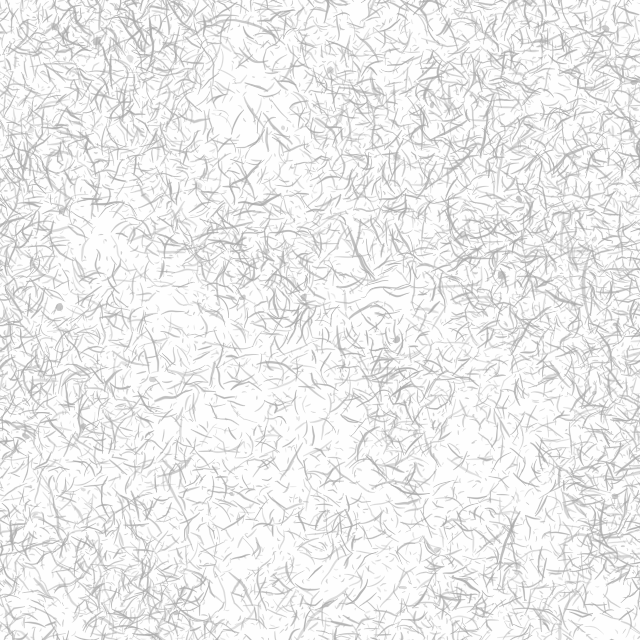
Reproduce this texture procedurally as a three.js fragment shader.

```glsl
varying vec2 vUv;

#define PAPER 0.995
#define MAX_INK 0.33
#define PALE_INK 0.11
#define DARK_INK 0.29
#define EDGE 0.0011
#define PATCH_SCALE 5.0
#define WARP_SCALE 55.0
#define WARP_AMOUNT 0.005
#define FINE_LAYERS 4
#define MEDIUM_LAYERS 2

// Sineless hash: three random values per cell and seed
vec3 hash3(vec2 cell, float seed) {
  vec3 p = fract(vec3(cell.xyx + seed * 17.31) * vec3(0.1031, 0.1030, 0.0973));
  p += dot(p, p.yxz + 33.33);
  return fract((p.xxy + p.yzz) * p.zyx);
}

float valueNoise(vec2 p, float seed) {
  vec2 i = floor(p);
  vec2 f = fract(p);
  f = f * f * (3.0 - 2.0 * f);
  float bottom = mix(hash3(i, seed).x, hash3(i + vec2(1.0, 0.0), seed).x, f.x);
  float top = mix(hash3(i + vec2(0.0, 1.0), seed).x, hash3(i + 1.0, seed).x, f.x);
  return mix(bottom, top, f.y);
}

// Uneven spread of the fibres over the sheet
float patchDensity(vec2 p) {
  float n = 0.6 * valueNoise(p * PATCH_SCALE, 71.0)
          + 0.4 * valueNoise(p * PATCH_SCALE * 2.3, 72.0);
  return mix(0.35, 1.35, smoothstep(0.15, 0.8, n));
}

// Tapered stroke along x, curved or kinked at its middle
float fibreMask(vec2 p, float halfLength, float halfWidth, float bend, float kinked) {
  float t = abs(p.x) / halfLength;
  float spine = bend * halfLength * mix(t * t, t, kinked);
  float width = halfWidth * (1.0 - 0.55 * min(t * t, 1.0));
  float d = max(abs(p.y - spine) - width, abs(p.x) - halfLength);
  return 1.0 - smoothstep(-EDGE, EDGE, d);
}

// One fibre per grid cell; reach is the largest half length in cells
float addFibres(float ink, vec2 p, float cells, float reach, float halfWidth,
                float share, float strength, float seed) {
  vec2 home = floor(p * cells);
  for (int y = -1; y <= 1; y++) {
    for (int x = -1; x <= 1; x++) {
      vec2 cell = home + vec2(float(x), float(y));
      vec3 place = hash3(cell, seed);
      vec3 shape = hash3(cell, seed + 0.37);
      vec3 look = hash3(cell, seed + 0.71);
      vec2 centre = (cell + place.xy) / cells;
      if (look.x > share * patchDensity(centre)) continue;

      float angle = place.z * 6.2832;
      float c = cos(angle);
      float s = sin(angle);
      vec2 q = mat2(c, -s, s, c) * (p - centre);
      float halfLength = reach / cells * mix(0.35, 1.0, shape.x);
      float width = halfWidth * mix(0.65, 1.35, shape.y);
      float bend = (shape.z - 0.5) * 0.7;
      float mask = fibreMask(q, halfLength, width, bend, step(0.6, look.z));
      float tone = strength * mix(PALE_INK, DARK_INK, look.y);
      ink += mask * tone * (1.0 - ink / MAX_INK);
    }
  }
  return ink;
}

void main() {
  // Slight crookedness shared by all fibres
  vec2 wobble = vec2(valueNoise(vUv * WARP_SCALE, 81.0),
                     valueNoise(vUv * WARP_SCALE, 82.0)) - 0.5;
  vec2 p = vUv + wobble * WARP_AMOUNT;

  // Dust, then fine, medium and long fibres
  float ink = addFibres(0.0, p, 110.0, 0.55, 0.0009, 0.6, 0.75, 1.0);
  for (int i = 0; i < FINE_LAYERS; i++) {
    ink = addFibres(ink, p, 40.0, 0.85, 0.0011, 0.85, 1.0, 10.0 + float(i));
  }
  for (int i = 0; i < MEDIUM_LAYERS; i++) {
    ink = addFibres(ink, p, 19.0, 0.7, 0.0016, 0.7, 1.0, 20.0 + float(i));
  }
  ink = addFibres(ink, p, 8.0, 0.55, 0.0021, 0.4, 0.9, 30.0);

  // Sparse rounded flecks
  ink = addFibres(ink, p, 15.0, 0.1, 0.0045, 0.25, 0.85, 40.0);

  gl_FragColor = vec4(vec3(PAPER - ink), 1.0);
}
```
